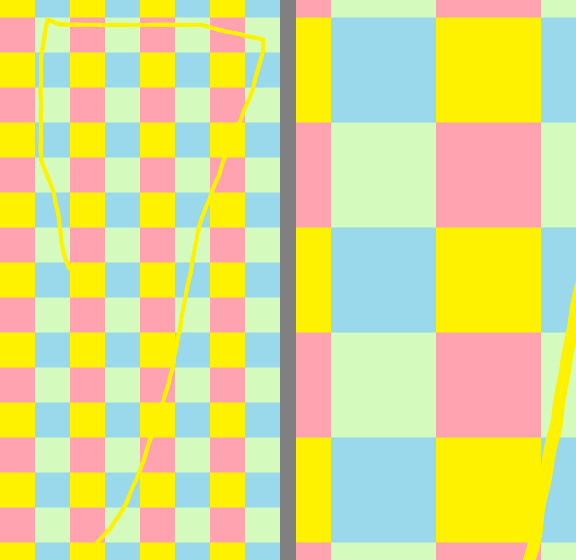
Left: the whole. Right: its middle third, enlarged.
Reproduce this pattern procedurally as a Shadertoy shader.

```glsl
// Four-colour pastel checker, eight cells across and sixteen down, with the
// rows shifted by half a cell. A loose hand-drawn yellow line runs over it:
// a polyline distance field, slightly shaken by gradient noise.

#define COLUMNS 8.0
#define ROW_SHIFT 0.5
#define LINE_HALF_WIDTH 0.06
#define WOBBLE 0.025
#define WOBBLE_FREQ 2.5
#define YELLOW vec3(1.00, 0.95, 0.00)
#define PINK vec3(1.00, 0.64, 0.69)
#define BLUE vec3(0.60, 0.85, 0.92)
#define GREEN vec3(0.83, 0.98, 0.74)

// Corners of the drawn line, in cells from the lower left
const int CORNERS = 22;
const vec2 strokePath[CORNERS] = vec2[CORNERS](
    vec2(1.98, 8.33), vec2(1.81, 8.77), vec2(1.65, 9.94), vec2(1.52, 10.54),
    vec2(1.17, 11.44), vec2(1.17, 14.33), vec2(1.35, 15.44), vec2(1.71, 15.29),
    vec2(5.75, 15.29), vec2(6.25, 15.15), vec2(7.52, 14.87), vec2(7.52, 14.54),
    vec2(7.19, 13.35), vec2(6.42, 11.48), vec2(5.69, 9.54), vec2(5.21, 7.04),
    vec2(4.92, 5.44), vec2(4.67, 4.54), vec2(4.00, 2.56), vec2(3.58, 1.56),
    vec2(3.17, 0.92), vec2(2.77, 0.48));

vec2 hashGradient(vec2 cell) {
    float h = fract(sin(dot(cell, vec2(127.1, 311.7))) * 43758.5);
    return vec2(cos(6.2832 * h), sin(6.2832 * h));
}

float gradientNoise(vec2 p) {
    vec2 i = floor(p), f = fract(p);
    vec2 u = f * f * (3.0 - 2.0 * f);
    vec2 e = vec2(0.0, 1.0);
    float a = dot(hashGradient(i), f);
    float b = dot(hashGradient(i + e.yx), f - e.yx);
    float c = dot(hashGradient(i + e.xy), f - e.xy);
    float d = dot(hashGradient(i + e.yy), f - e.yy);
    return mix(mix(a, b, u.x), mix(c, d, u.x), u.y);
}

float segmentDistance(vec2 p, vec2 a, vec2 b) {
    vec2 pa = p - a, ba = b - a;
    return length(pa - ba * clamp(dot(pa, ba) / dot(ba, ba), 0.0, 1.0));
}

float strokeDistance(vec2 p) {
    float d = 1e3;
    for (int i = 0; i < CORNERS - 1; i++)
        d = min(d, segmentDistance(p, strokePath[i], strokePath[i + 1]));
    return d - LINE_HALF_WIDTH;
}

// Smooth 0/1 alternation: 0 in even cells, 1 in odd cells
vec2 oddCells(vec2 p, float aa) {
    vec2 edge = abs(mod(p + 0.5, 2.0) - 1.0) - 0.5;
    return smoothstep(-aa, aa, edge);
}

void mainImage(out vec4 fragColor, in vec2 fragCoord) {
    float pixel = COLUMNS / iResolution.x;
    vec2 p = fragCoord * pixel;

    // Checker
    vec2 odd = oddCells(p + vec2(0.0, ROW_SHIFT), 0.5 * pixel);
    vec3 color = mix(mix(YELLOW, BLUE, odd.x), mix(PINK, GREEN, odd.x), odd.y);

    // Hand-drawn line
    vec2 q = p * WOBBLE_FREQ;
    vec2 shake = WOBBLE * vec2(gradientNoise(q), gradientNoise(q + 37.0));
    float d = strokeDistance(p + shake);
    color = mix(color, YELLOW, 1.0 - smoothstep(-0.5 * pixel, 0.5 * pixel, d));

    fragColor = vec4(color, 1.0);
}
```
